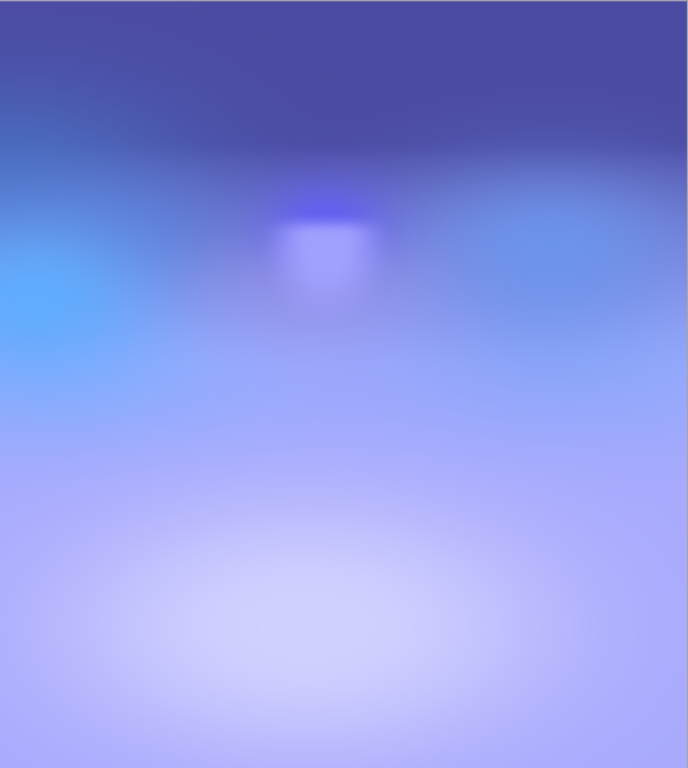
Write a WebGL 2 fragment shader that draws this background.

```glsl
#version 300 es
precision highp float;
// A soft dusk backdrop: an indigo sky melts into lavender, lit by blurred glows.
// A vertical gradient with a firm horizon is the base; lopsided glows, a small
// bowl-shaped lamp and a faint hairline on two edges are mixed over it.

uniform vec2 u_resolution;
out vec4 outColor;

const vec3 INDIGO = vec3(0.298, 0.295, 0.64);
const vec3 PERIWINKLE = vec3(0.63, 0.655, 0.99);
const vec3 LAVENDER = vec3(0.66, 0.665, 0.99);
const vec3 STEEL = vec3(0.28, 0.45, 0.77);
const vec3 DUSK = vec3(0.36, 0.46, 0.82);
const vec3 CYAN = vec3(0.37, 0.68, 1.0);
const vec3 BLUE = vec3(0.42, 0.585, 0.925);
const vec3 MIST = vec3(0.57, 0.68, 1.0);
const vec3 MAUVE = vec3(0.60, 0.57, 0.92);
const vec3 VIOLET = vec3(0.38, 0.36, 0.97);
const vec3 LAMP = vec3(0.635, 0.635, 1.0);
const vec3 PALE = vec3(0.82, 0.82, 1.0);
const vec3 HAIRLINE = vec3(0.64, 0.64, 0.70);

// Glow with its own height above and below; flatness above 1 widens its core.
float glow(vec2 p, vec2 centre, float width, float above, float below, float flatness) {
    vec2 d = p - centre;
    d /= vec2(width, d.y > 0.0 ? above : below);
    return exp(-pow(dot(d, d), flatness));
}

// Rounded bowl with a firm top rim and a soft lower edge.
float bowl(vec2 p, vec2 centre, vec2 radius, float rim) {
    float body = 1.0 - smoothstep(0.3, 1.25, length((p - centre) / radius));
    return body * (1.0 - smoothstep(rim - 0.018, rim + 0.012, p.y));
}

// Indigo above the horizon, brightening steadily beneath it, then lavender.
vec3 sky(float y, float horizon, float depth) {
    float s = clamp((horizon - y) / depth, 0.0, 1.0);
    float rise = s * (1.2 - 0.2 * s * s) * smoothstep(-0.04, 0.08, s);
    vec3 color = mix(INDIGO, PERIWINKLE, rise);
    return mix(LAVENDER, color, smoothstep(0.36, 0.53, y));
}

void main() {
    vec2 p = gl_FragCoord.xy / u_resolution;
    vec3 color = sky(p.y, 0.815, 0.29);

    // Mist under the side glows
    color = mix(color, MIST, 0.70 * glow(p, vec2(0.10, 0.50), 0.34, 0.09, 0.09, 1.0));
    color = mix(color, MIST, 0.60 * glow(p, vec2(0.88, 0.52), 0.30, 0.08, 0.10, 1.0));

    // Side glows
    color = mix(color, STEEL, 0.70 * glow(p, vec2(0.0, 0.79), 0.25, 0.11, 0.12, 1.0));
    color = mix(color, DUSK, 0.65 * glow(p, vec2(0.21, 0.71), 0.16, 0.07, 0.08, 1.0));
    color = mix(color, CYAN, 0.95 * glow(p, vec2(0.05, 0.612), 0.20, 0.12, 0.12, 1.0));
    color = mix(color, BLUE, 0.92 * glow(p, vec2(0.80, 0.68), 0.21, 0.10, 0.15, 1.0));

    // Lamp with its mauve haze and violet halo
    color = mix(color, MAUVE, 0.55 * glow(p, vec2(0.46, 0.63), 0.16, 0.07, 0.08, 1.0));
    color = mix(color, VIOLET, 0.88 * glow(p, vec2(0.474, 0.708), 0.085, 0.055, 0.05, 1.0));
    color = mix(color, LAMP, 0.95 * bowl(p, vec2(0.474, 0.683), vec2(0.083, 0.095), 0.712));

    // Pale pool of light near the bottom
    color = mix(color, PALE, glow(p, vec2(0.445, 0.185), 0.36, 0.163, 0.17, 1.25));

    // Hairline along the top and right edges
    float edge = min(1.0 - p.x, 1.0 - p.y);
    color = mix(color, HAIRLINE, 1.0 - smoothstep(0.0011, 0.0025, edge));

    outColor = vec4(color, 1.0);
}
```
